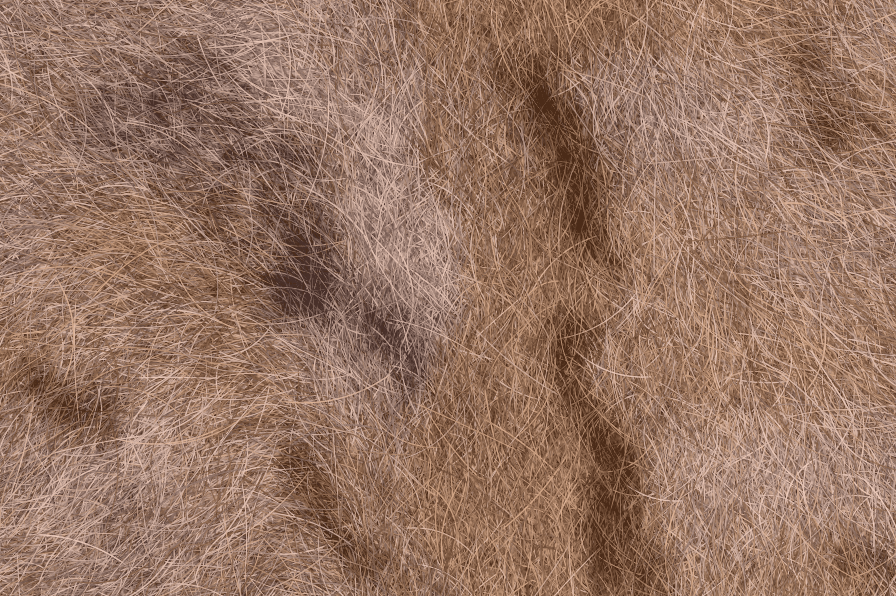
Write a Shadertoy shader that draws this texture.

```glsl
// Matted tan and grey-pink animal fibre: many layers of thin curved hairs.
// Each layer is a jittered grid of bent strands combed along a flow field;
// tone and coolness are composited per strand and coloured at the end.

const int   LAYERS        = 48;
const float CELL_SMALL    = 0.024;   // grid size of the deepest layer
const float CELL_LARGE    = 0.14;    // grid size of the top layer
const float HAIR_THIN     = 0.0005;  // half widths, in canvas heights
const float HAIR_THICK    = 0.0011;
const float SHADOW_TONE   = 0.07;    // darkening beside each hair
const float ANGLE_SPREAD  = 1.4;
const float TONE_SPREAD   = 1.0;
const float MEAN_TONE     = 0.67;
const float HOLLOW_DEPTH  = 0.52;
const float STREAK_TONE   = 0.95;    // contrast of the fibrous base
const float FUZZ_TONE     = 0.22;    // contrast of the fuzz over all hairs
const vec3  WARM_DARK  = vec3(0.36, 0.23, 0.15);
const vec3  WARM_LIGHT = vec3(0.80, 0.63, 0.51);
const vec3  COOL_DARK  = vec3(0.36, 0.26, 0.23);
const vec3  COOL_LIGHT = vec3(0.86, 0.73, 0.67);

float hash(vec2 p) {
    return fract(sin(dot(p, vec2(127.1, 311.7))) * 43758.5453);
}

vec4 hash4(vec2 p) {
    vec4 s = p.x * vec4(127.1, 269.5, 113.5, 71.9) + p.y * vec4(311.7, 183.3, 271.9, 157.3);
    return fract(sin(s) * 43758.5453);
}

float noise(vec2 p) {
    vec2 i = floor(p), f = fract(p);
    f = f * f * (3.0 - 2.0 * f);
    return mix(mix(hash(i), hash(i + vec2(1, 0)), f.x),
               mix(hash(i + vec2(0, 1)), hash(i + vec2(1, 1)), f.x), f.y);
}

// Soft capsule between a and b, 1 on its axis
float crease(vec2 p, vec2 a, vec2 b, float radius) {
    vec2 ab = b - a;
    vec2 d = p - a - ab * clamp(dot(p - a, ab) / dot(ab, ab), 0.0, 1.0);
    return exp(-dot(d, d) / (radius * radius));
}

// Combing direction: arching on the left, falling in the middle and right
float flowAngle(vec2 p) {
    float fall = smoothstep(0.35, 0.68, p.x);
    float right = smoothstep(1.0, 1.3, p.x);
    float arch = 0.2 + 0.7 * sin(5.0 * p.y + 3.0 * p.x);
    float drop = -1.45 + right * (0.3 + 0.5 * sin(4.0 * p.x + 3.0 * p.y));
    return mix(arch, drop, fall);
}

// Crossing stretched noise that reads as the finest fibres
float streaks(vec2 p) {
    float sum = 0.0;
    for (int k = 0; k < 4; k++) {
        float a = 0.4 + 0.8 * float(k);
        vec2 q = vec2(cos(a) * p.x + sin(a) * p.y, cos(a) * p.y - sin(a) * p.x);
        sum += noise(q * vec2(38.0, 270.0) + 19.0 * float(k)) - 0.5;
    }
    return 0.5 * sum;
}

// Local tone (x) and coolness (y) of the matted mass
vec2 regions(vec2 p) {
    vec2 warp = vec2(noise(p * 8.0), noise(p * 8.0 + 31.0)) - 0.5;
    vec2 q = p + 0.12 * warp;
    float clumps = noise(q * 4.0 + 5.0) + 0.7 * noise(q * vec2(13.0, 8.0))
                 + 0.8 * noise(q * vec2(36.0, 23.0)) - 1.25;

    float greyHollow = 0.75 * crease(q, vec2(0.22, 0.82), vec2(0.43, 0.64), 0.11)
                     + 0.75 * crease(q, vec2(0.47, 0.56), vec2(0.68, 0.40), 0.07);
    float brownHollow = crease(q, vec2(0.93, 0.80), vec2(1.03, 0.60), 0.05)
                      + 0.9 * crease(q, vec2(0.96, 0.45), vec2(1.03, 0.06), 0.05)
                      + 0.7 * crease(q, vec2(0.05, 0.37), vec2(0.17, 0.33), 0.05)
                      + 0.7 * crease(q, vec2(1.37, 0.90), vec2(1.43, 0.80), 0.05)
                      + 0.6 * crease(q, vec2(0.55, 0.16), vec2(0.61, 0.07), 0.05)
                      + 0.6 * crease(q, vec2(1.44, 0.03), vec2(1.52, 0.02), 0.05);
    float paleBundle = max(crease(q, vec2(0.42, 0.89), vec2(0.65, 0.80), 0.08),
                           crease(q, vec2(0.66, 0.80), vec2(0.69, 0.45), 0.06));
    float warmBand = smoothstep(0.69, 0.77, q.x) * (1.0 - smoothstep(0.95, 1.07, q.x));
    float paleRight = smoothstep(1.02, 1.15, q.x);

    float patches = 0.1 + 0.9 * noise(p * 12.0 + 9.0) + 0.9 * noise(p * 34.0);
    float tone = MEAN_TONE + 0.13 * clumps + 0.08 * paleBundle + 0.05 * paleRight
               - 0.05 * warmBand - HOLLOW_DEPTH * patches * min(greyHollow + brownHollow, 1.0);
    float cool = 0.46 + 0.5 * (noise(p * 5.0 + 17.0) - 0.5) + 0.35 * paleBundle
               + 0.25 * greyHollow + 0.06 * paleRight - 0.26 * warmBand - 0.3 * brownHollow;
    return vec2(tone, cool);
}

void mainImage(out vec4 fragColor, in vec2 fragCoord) {
    float pixel = 1.0 / iResolution.y;
    vec2 p = fragCoord * pixel;
    vec2 local = regions(p);
    vec2 fur = local + vec2(STREAK_TONE * streaks(p) - 0.14, -0.1);

    // Hairs, from the deepest layer to the top one
    for (int layer = 0; layer < LAYERS; layer++) {
        float depth = float(layer) / float(LAYERS - 1);
        float cell = mix(CELL_SMALL, CELL_LARGE, depth * depth);
        vec2 shift = hash4(vec2(float(layer), 3.0)).xy;
        vec2 home = floor(p / cell + shift);
        for (int n = 0; n < 9; n++) {
            vec2 id = home + vec2(n % 3 - 1, n / 3 - 1);
            vec4 place = hash4(id + 7.31 * float(layer));
            vec2 center = (id + place.xy - shift) * cell;
            vec2 d = p - center;
            if (dot(d, d) > cell * cell) continue;

            // Bent strand in its own frame
            vec4 look = hash4(id + 5.17 * float(layer) + 43.0);
            float angle = flowAngle(center) + ANGLE_SPREAD * (place.z + place.w - 1.0);
            float c = cos(angle), s = sin(angle);
            d = vec2(c * d.x + s * d.y, c * d.y - s * d.x);
            float halfLength = cell * mix(0.5, 0.93, look.x);
            float u = d.x / halfLength;
            float bend = 0.7 * (look.y - 0.5);
            float slope = 2.0 * bend * u;
            float away = abs(d.y - bend * halfLength * (u * u - 0.33)) / sqrt(1.0 + slope * slope);
            float width = mix(HAIR_THIN, HAIR_THICK, look.z);
            float taper = 1.0 - smoothstep(0.75, 1.0, abs(u));
            float cover = taper * clamp(0.5 + (width - away) / pixel, 0.0, 1.0);
            float shadow = taper * (1.0 - smoothstep(width, 0.0045, away));

            // Upper hairs are paler and bridge the hollows
            float lift = look.w - 0.53 + 0.14 * depth;
            float tint = fract(look.z * 13.0) - 0.5;
            vec2 hair = local + vec2(TONE_SPREAD * lift, 0.35 * lift + 0.8 * tint);
            hair.x += 0.5 * depth * look.x * max(MEAN_TONE - local.x, 0.0);
            fur.x -= SHADOW_TONE * shadow;
            fur = mix(fur, hair, cover);
        }
    }
    fur.x += FUZZ_TONE * streaks(p * 1.2 + 3.7);

    // Highlights are compressed, hues pulled towards warm or cool
    float tone = clamp(fur.x - 0.4 * max(fur.x - 0.85, 0.0), -0.15, 1.2);
    float cool = smoothstep(0.15, 0.78, fur.y);
    vec3 color = mix(mix(WARM_DARK, WARM_LIGHT, tone), mix(COOL_DARK, COOL_LIGHT, tone), cool);
    fragColor = vec4(clamp(color, 0.0, 1.0), 1.0);
}
```
